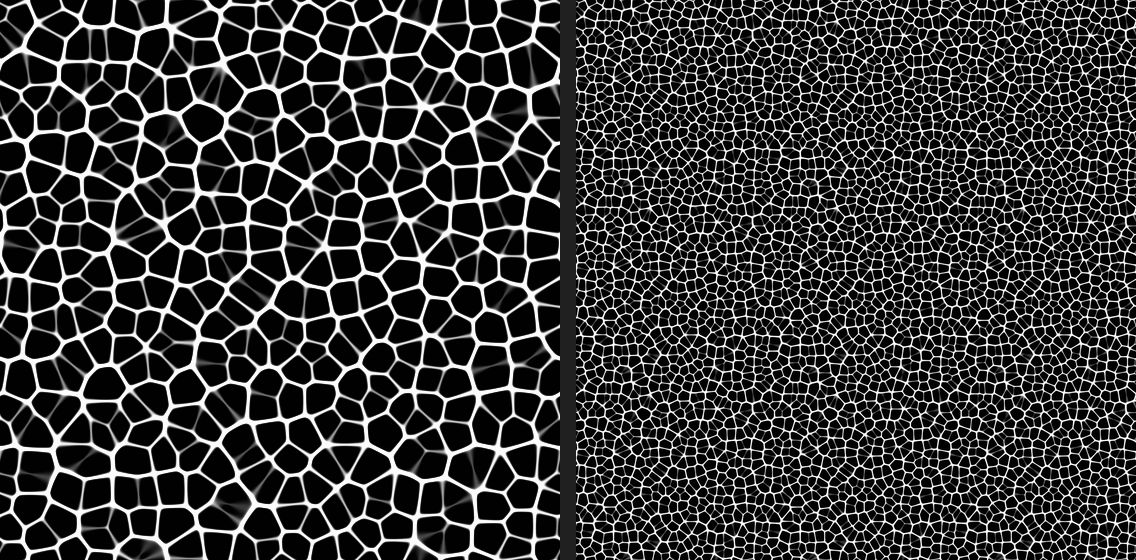
Left, the tile; right, the same tile 3 across and 3 down.
Reproduce this pattern procedurally as a Shadertoy shader.

```glsl
const float CELLS = 20.0;        // cells per canvas side, whole so it tiles
const float JITTER = 0.95;       // 0 = square grid, 1 = fully scattered
const float SHARPNESS = 19.0;    // higher gives thinner walls
const vec3 CELL_COLOR = vec3(0.005);
const vec3 WALL_COLOR = vec3(0.985);

vec2 hash22(vec2 p) {
    vec3 q = fract(vec3(p.xyx) * vec3(0.1031, 0.1030, 0.0973));
    q += dot(q, q.yzx + 33.33);
    return fract((q.xx + q.yz) * q.zy);
}

// Scattered site of a grid cell, wrapped to the period
vec2 cellSite(vec2 cell, float period, float jitter) {
    vec2 offset = hash22(mod(cell, period) + 7.0);
    return cell + 0.5 + jitter * (offset - 0.5);
}

// Soft Voronoi walls: high where several sites share the influence,
// and stronger where those sites lie far apart
float wallField(vec2 p, float period, float jitter, float sharpness) {
    vec2 home = floor(p);
    float total = 0.0, totalSquared = 0.0, spread = 0.0;
    vec2 center = vec2(0.0);

    for (int y = -2; y <= 2; y++) {
        for (int x = -2; x <= 2; x++) {
            vec2 toSite = cellSite(home + vec2(x, y), period, jitter) - p;
            float weight = exp(-sharpness * length(toSite));
            total += weight;
            totalSquared += weight * weight;
            center += weight * toSite;
            spread += weight * dot(toSite, toSite);
        }
    }

    center /= total;
    float variance = spread / total - dot(center, center);
    float sharing = 1.0 - totalSquared / (total * total);
    return 0.5 * sharing + 2.0 * variance;
}

void mainImage(out vec4 fragColor, in vec2 fragCoord) {
    vec2 uv = fragCoord / iResolution.xy;
    float field = wallField(uv * CELLS, CELLS, JITTER, SHARPNESS);
    float wall = smoothstep(0.10, 0.65, field);
    fragColor = vec4(mix(CELL_COLOR, WALL_COLOR, wall), 1.0);
}
```
